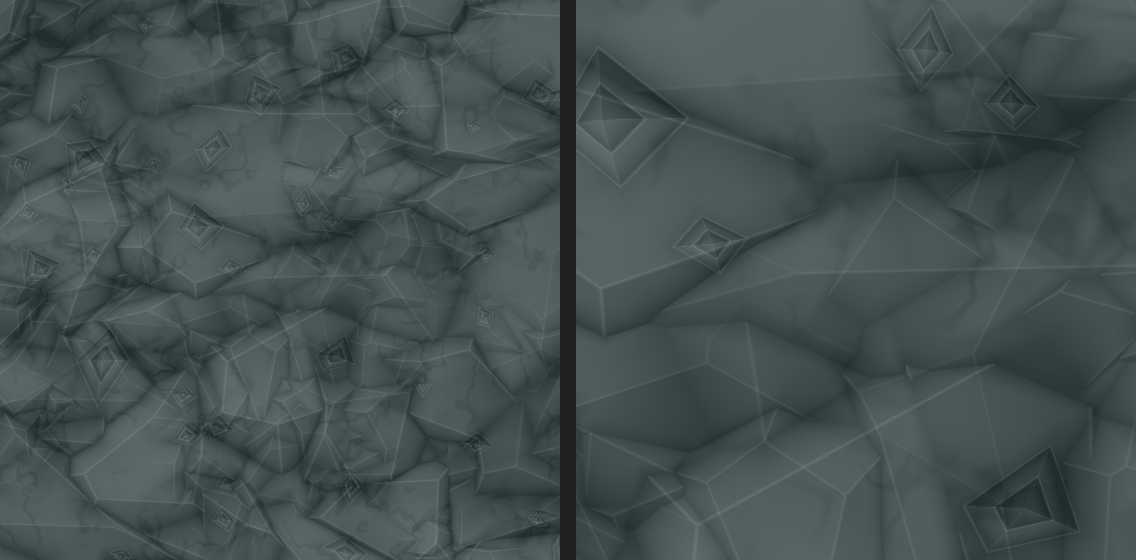
Left: the whole. Right: its middle third, enlarged.
Write a WebGL 2 fragment shader that draws this texture.

```glsl
#version 300 es
precision highp float;
// Faceted slate: every rock is the lowest of several tilted planes, and the
// surface is the highest of all nearby rocks. Creases inside a rock become pale
// ridges, meetings of rocks dark crevices; chipped pits and stains lie on top.
uniform vec2 u_resolution;
out vec4 fragColor;

const float TAU = 6.2832;

vec2 hash22(vec2 p) {
    vec3 q = fract(p.xyx * vec3(0.1031, 0.1030, 0.0973));
    q += dot(q, q.yzx + 33.33);
    return fract((q.xx + q.yz) * q.zy);
}

float noise(vec2 p) {
    vec2 i = floor(p), f = fract(p);
    f = f * f * (3.0 - 2.0 * f);
    float low = mix(hash22(i).x, hash22(i + vec2(1, 0)).x, f.x);
    float high = mix(hash22(i + vec2(0, 1)).x, hash22(i + vec2(1, 1)).x, f.x);
    return mix(low, high, f.y);
}

float fbm(vec2 p) {
    return 0.55 * noise(p) + 0.3 * noise(p * 2.1 + 7.7) + 0.15 * noise(p * 4.3 + 3.1);
}

vec2 direction(float angle) { return vec2(cos(angle), sin(angle)); }

// Brightness of a plane lit from above, steep ones darker.
float planeLight(vec2 slope) {
    vec2 n = slope * inversesqrt(1.0 + dot(slope, slope));
    return dot(n, vec2(0.015, -0.035)) - 0.025 * dot(n, n);
}

struct Rock { float height; vec2 slope; float ridge; float light; };

// One rock: a gently tilted top cut by five sides of varied steepness.
Rock makeRock(vec2 q, vec2 id, float pixel) {
    vec2 seed = hash22(id + 91.7);
    vec2 slope = (hash22(id + 53.1) - 0.5) * 0.7, nextSlope = slope;
    float height = dot(slope, q), next = 1e3;
    for (int k = 0; k < 5; k++) {
        vec2 r = hash22(id + 17.3 * float(k + 1));
        vec2 dir = direction((float(k) + 0.8 * r.x) * TAU / 5.0 + seed.x * TAU);
        float steep = mix(0.45, 2.8, r.y * r.y);
        float side = (mix(0.2, 0.62, fract(r.x * 7.0)) - dot(dir, q)) * steep;
        vec2 sideSlope = -dir * steep;
        if (side < height) {
            next = height; nextSlope = slope;
            height = side; slope = sideSlope;
        } else if (side < next) {
            next = side; nextSlope = sideSlope;
        }
    }
    float bend = length(slope - nextSlope);
    float edge = (next - height) / max(bend, 0.01);
    float ridge = (1.0 - smoothstep(0.0, 1.2 * pixel + 0.006, edge)) * min(bend, 1.0);
    float light = planeLight(slope);
    light = mix(0.5 * (light + planeLight(nextSlope)), light, smoothstep(0.0, pixel, edge));
    return Rock(height + 0.55 * seed.y, slope, ridge, light);
}

// Highest rock at p: x facet light, y ridge line, z crevice darkness.
vec3 rocks(vec2 p, float pixel) {
    vec2 cell = floor(p);
    Rock top = Rock(-1e3, vec2(0), 0.0, 0.0), under = top;
    for (int j = -2; j <= 2; j++)
    for (int i = -2; i <= 2; i++) {
        vec2 id = cell + vec2(i, j);
        Rock r = makeRock(p - id - hash22(id), id, pixel);
        if (r.height > top.height) { under = top; top = r; }
        else if (r.height > under.height) under = r;
    }
    float gap = top.height - under.height;
    float seam = gap / max(length(top.slope - under.slope), 0.05);
    float light = mix(0.5 * (top.light + under.light), top.light, smoothstep(0.0, pixel, seam));
    return vec3(light, top.ridge, exp(-7.0 * gap));
}

// Sparse four-sided chips with a pale rim and a nested step.
float pits(vec2 p, float pixel) {
    float tone = 0.0;
    vec2 cell = floor(p);
    for (int j = -1; j <= 1; j++)
    for (int i = -1; i <= 1; i++) {
        vec2 id = cell + vec2(i, j), r = hash22(id + 5.9), s = hash22(id + 31.3);
        if (r.x > 0.36) continue;
        vec2 q = p - id - hash22(id + 77.0);
        float size = mix(0.1, 0.34, s.x * s.x), d = -1.0, second = -1.0, light = 0.0;
        for (int k = 0; k < 4; k++) {
            vec2 h = hash22(id + 9.1 * float(k + 2));
            vec2 dir = direction((float(k) + 0.4 * h.x) * TAU / 4.0 + s.y);
            float side = dot(dir, q) * mix(0.8, 1.5, h.y);
            if (side > d) { second = d; d = side; light = dot(dir, vec2(-0.015, -0.035)); }
            else second = max(second, side);
        }
        float inside = 1.0 - smoothstep(-pixel, pixel, d - size);
        float ring = min(abs(d - size), abs(d - 0.5 * size));
        float rim = 1.0 - smoothstep(0.0, 0.008 + 1.2 * pixel, ring);
        float crease = 1.0 - smoothstep(0.0, 0.006 + pixel, d - second);
        float step2 = fract(2.0 * d / size);
        tone += inside * (light - 0.09 * step2 * step2 + 0.025 * crease) + 0.06 * rim;
        tone -= 0.04 * exp(-max(d - size, 0.0) * 16.0) * (1.0 - inside);
    }
    return tone;
}

void main() {
    vec2 p = gl_FragCoord.xy / u_resolution.y;
    float pixel = 1.0 / u_resolution.y;

    // Large rocks, then smaller fractures that fade in and out.
    vec3 large = rocks(p * vec2(5.0, 6.5) + 3.0, pixel * 6.0);
    vec3 small = rocks(p * vec2(10.0, 11.5) + 40.0, pixel * 11.0);
    float broken = smoothstep(0.4, 0.65, noise(p * 5.0 + 11.0));
    float tone = 0.045 + large.x + 0.055 * large.y - 0.13 * large.z;
    tone += broken * (0.8 * small.x + 0.045 * small.y - 0.07 * small.z);
    tone += pits(p * 9.0 + 20.0, pixel * 9.0);

    // Wide horizontal shadows and short smoky stains.
    tone += 0.13 * (fbm(p * vec2(2.5, 5.0) + 60.0) - 0.5);
    float vein = 1.0 - abs(2.0 * fbm(p * 22.0 + 15.0) - 1.0);
    tone -= 0.035 * smoothstep(0.82, 1.0, vein) * smoothstep(0.4, 0.7, noise(p * 19.0));
    tone += 0.015 * (fbm(p * 40.0) - 0.5);

    fragColor = vec4(vec3(0.297, 0.346, 0.348) + clamp(tone, -0.17, 0.12), 1.0);
}
```
